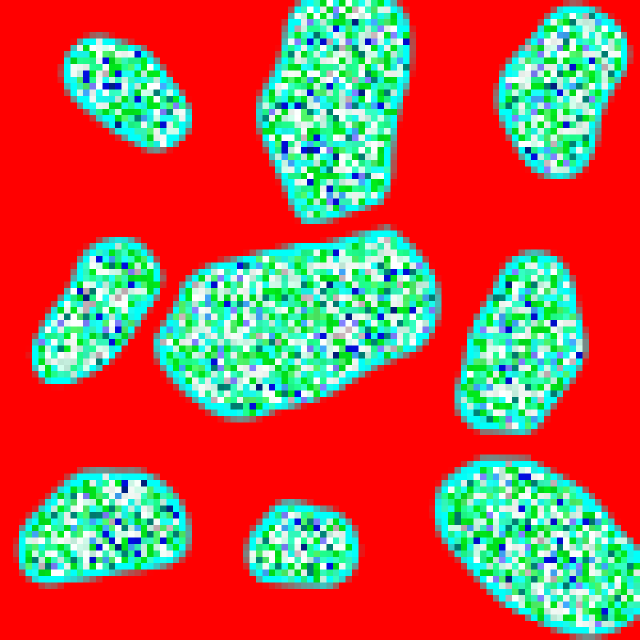
Reproduce this pattern procedurally as a Shadertoy shader.

```glsl
const float CELLS = 100.0;        // mosaic cells per canvas side
const int ISLANDS_PER_SIDE = 3;
const float ISLAND_RADIUS = 0.082;
const float ARM_LENGTH = 0.078;
const vec2 SCALE_RANGE = vec2(0.5, 1.4);
const float SCALE_PHASE = 0.478;
const float JITTER = 0.07;        // total drift of an island's centre
const float MAX_BEND = 1.9;       // total range of the elbow angle
const float JOINT_BLEND = 0.04;
const float GAP = 0.035;          // clear channel between islands
const float WARP_SIZE = 0.03;
const float WARP_FREQ = 9.0;
const int TAPS = 2;               // antialiasing samples per axis

const vec3 GROUND = vec3(1.0, 0.0, 0.0);
const vec3 RIM = vec3(0.0, 1.0, 0.98);

const int GRAINS = 13;
const vec3 GRAIN_COLOUR[GRAINS] = vec3[GRAINS](
    vec3(0.97, 1.0, 0.98),  // white
    vec3(0.8, 0.97, 0.9),   // pale mint
    vec3(0.1, 1.0, 0.95),   // aqua
    vec3(0.2, 1.0, 0.75),   // turquoise
    vec3(0.0, 0.9, 0.1),    // pure green
    vec3(0.12, 1.0, 0.55),  // spring green
    vec3(0.3, 0.95, 0.4),   // leaf green
    vec3(0.25, 0.65, 0.98), // sky
    vec3(0.5, 0.5, 1.0),    // lavender
    vec3(0.0, 0.5, 0.45),   // teal
    vec3(0.0, 0.05, 0.85),  // blue
    vec3(0.0, 0.12, 0.5),   // navy
    vec3(0.78, 0.7, 0.72)); // dusty pink
const float GRAIN_SHARE[GRAINS] = float[GRAINS](
    0.20, 0.12, 0.10, 0.10, 0.14, 0.11, 0.07,
    0.03, 0.025, 0.04, 0.035, 0.01, 0.02);

float hash(vec2 p) {
    return fract(sin(dot(p, vec2(127.1, 311.7))) * 43758.5453);
}

float valueNoise(vec2 p) {
    vec2 i = floor(p), f = fract(p);
    f = f * f * (3.0 - 2.0 * f);
    return mix(mix(hash(i), hash(i + vec2(1, 0)), f.x),
               mix(hash(i + vec2(0, 1)), hash(i + vec2(1, 1)), f.x), f.y);
}

float smoothMin(float a, float b, float k) {
    float h = max(k - abs(a - b), 0.0) / k;
    return min(a, b) - 0.25 * h * h * k;
}

// Capsule from the origin to tip, with its radius changing along the way
float taperedArm(vec2 p, vec2 tip, float r0, float r1) {
    float t = clamp(dot(p, tip) / dot(tip, tip), 0.0, 1.0);
    return length(p - tip * t) - mix(r0, r1, t);
}

// Two arms joined at an elbow
float island(vec2 p, vec2 id, float scale) {
    float angle = 6.2832 * hash(id + 3.7);
    float bend = angle + 3.1416 + MAX_BEND * (hash(id + 8.3) - 0.5);
    float r = ISLAND_RADIUS * scale;
    float len = ARM_LENGTH * scale;
    float endA = r * mix(0.75, 1.2, hash(id + 13.1));
    float endB = r * mix(0.75, 1.2, hash(id + 21.9));
    float a = taperedArm(p, len * vec2(cos(angle), sin(angle)), r, endA);
    float b = taperedArm(p, len * vec2(cos(bend), sin(bend)), r, endB);
    return smoothMin(a, b, JOINT_BLEND * scale);
}

// Distance to the nearest island, with channels kept open between islands
float islands(vec2 p) {
    vec2 wobble = vec2(valueNoise(p * WARP_FREQ), valueNoise(p * WARP_FREQ + 40.0));
    p += WARP_SIZE * (wobble - 0.5);
    float nearest = 1e3, second = 1e3;
    for (int i = 0; i < ISLANDS_PER_SIDE * ISLANDS_PER_SIDE; i++) {
        vec2 id = vec2(i % ISLANDS_PER_SIDE, i / ISLANDS_PER_SIDE);
        vec2 drift = vec2(hash(id + 5.2), hash(id + 17.6)) - 0.5;
        vec2 centre = (id + 0.5) / float(ISLANDS_PER_SIDE) + JITTER * drift;
        float spread = fract(float(i) * 0.618 + SCALE_PHASE);
        float d = island(p - centre, id, mix(SCALE_RANGE.x, SCALE_RANGE.y, spread));
        second = min(second, max(nearest, d));
        nearest = min(nearest, d);
    }
    return max(nearest, 0.5 * (GAP - (second - nearest)));
}

vec3 grainColour(vec2 cell) {
    float pick = hash(cell + 0.5);
    int k = 0;
    for (; k < GRAINS - 1; k++) {
        pick -= GRAIN_SHARE[k];
        if (pick < 0.0) break;
    }
    return GRAIN_COLOUR[k] * mix(0.92, 1.04, hash(cell + 61.3));
}

vec3 mosaic(vec2 uv) {
    vec2 cell = floor(uv * CELLS);
    float d = islands((cell + 0.5) / CELLS) * CELLS; // in cells
    float rimChance = smoothstep(-1.7, -0.5, d);
    vec3 fill = hash(cell + 29.4) < rimChance ? RIM : grainColour(cell);
    return mix(GROUND, fill, clamp(0.5 - d, 0.0, 1.0));
}

void mainImage(out vec4 fragColor, in vec2 fragCoord) {
    vec3 sum = vec3(0.0);
    for (int i = 0; i < TAPS * TAPS; i++) {
        vec2 offset = (vec2(i % TAPS, i / TAPS) + 0.5) / float(TAPS) - 0.5;
        sum += mosaic((fragCoord + offset) / iResolution.y);
    }
    fragColor = vec4(clamp(sum / float(TAPS * TAPS), 0.0, 1.0), 1.0);
}
```
